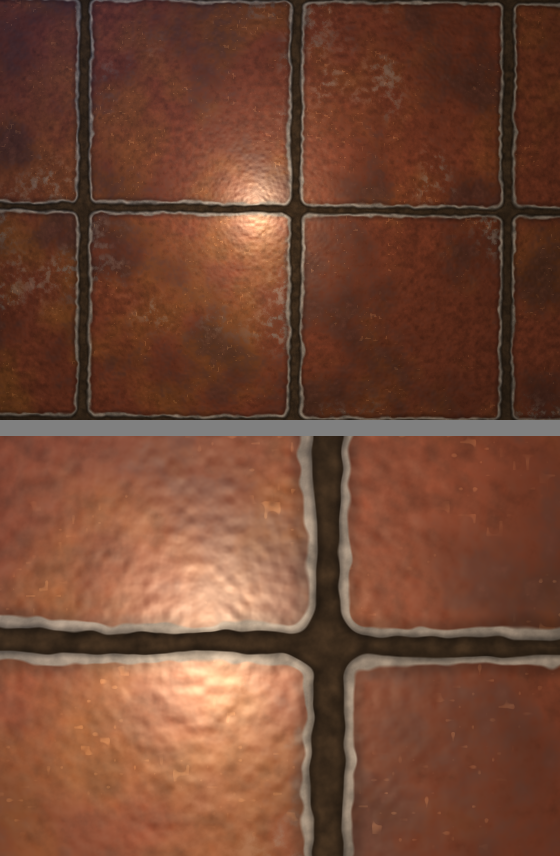
Top, the full canvas; bottom, a detail of the centre.
Write a Shadertoy shader that draws this texture.

```glsl
#define PITCH vec2(0.504, 0.507)
#define CROSSING vec2(0.704, 0.501)
#define GROUT_HALF vec2(0.0115, 0.0080)
#define RIM_WIDTH 0.0095
#define CORNER 0.020
#define TILT 0.012
#define LAMP vec2(0.612, 0.505)
#define CLAY vec3(0.435, 0.205, 0.125)
#define OCHRE vec3(0.490, 0.285, 0.120)
#define SOOT vec3(0.245, 0.150, 0.120)
#define CHALK vec3(0.560, 0.490, 0.420)
#define MORTAR vec3(0.235, 0.170, 0.110)

float hash(vec2 p) {
    return fract(sin(dot(p, vec2(127.1, 311.7))) * 43758.5453);
}

float noise(vec2 p) {
    vec2 i = floor(p), f = fract(p);
    f = f * f * (3.0 - 2.0 * f);
    return mix(mix(hash(i), hash(i + vec2(1, 0)), f.x),
               mix(hash(i + vec2(0, 1)), hash(i + vec2(1, 1)), f.x), f.y);
}

float fbm(vec2 p) {
    float sum = 0.0, amp = 0.5;
    for (int i = 0; i < 5; i++) {
        sum += amp * noise(p);
        p = mat2(1.6, 1.2, -1.2, 1.6) * p + 7.3;
        amp *= 0.5;
    }
    return sum;
}

float roundedBox(vec2 p, vec2 halfSize, float radius) {
    vec2 q = abs(p) - halfSize + radius;
    return length(max(q, 0.0)) + min(max(q.x, q.y), 0.0) - radius;
}

// Surface relief: soft undulation with small pits
float relief(vec2 p) {
    return fbm(p * 22.0) + 0.35 * noise(p * 130.0);
}

// Fired clay with ochre blooms, dark stains and pale scuffs
vec3 clayColor(vec2 p, vec2 id) {
    float tone = hash(id + 3.7);
    float broad = fbm(p * 5.0);
    float mottle = fbm(p * 17.0 + 4.0);
    float grain = fbm(p * 75.0);
    vec3 col = CLAY * mix(0.90, 1.06, tone);
    float bloom = smoothstep(0.42, 0.72, broad * 0.6 + mottle * 0.45);
    col = mix(col, OCHRE, bloom * mix(0.4, 0.85, hash(id + 9.1)));
    float stain = smoothstep(0.48, 0.70, fbm(p * 8.0 + 21.0) * 0.7 + grain * 0.35);
    col = mix(col, SOOT, 0.65 * stain);
    float scuff = smoothstep(0.52, 0.70, fbm(p * 4.0 + 37.0));
    col = mix(col, CHALK * 0.8, scuff * smoothstep(0.42, 0.70, grain) * 0.6);
    float fleck = smoothstep(0.80, 0.95, noise(p * 190.0)) * smoothstep(0.48, 0.65, mottle);
    col += 0.11 * fleck * vec3(1.0, 0.75, 0.45);
    return col * (0.74 + 0.52 * grain);
}

void mainImage(out vec4 fragColor, in vec2 fragCoord) {
    vec2 uv = fragCoord / iResolution.y;
    float aa = 1.2 / iResolution.y;

    // Slightly skewed grid
    vec2 grid = uv - CROSSING;
    grid.y += TILT * grid.x;
    grid.x -= 0.006 * grid.y;
    vec2 cell = grid / PITCH;
    vec2 id = floor(cell);
    vec2 local = (fract(cell) - 0.5) * PITCH;
    vec2 p = uv + 5.0 * vec2(hash(id), hash(id + 17.0));

    // Hand-worn outline and chipped rim
    float wobble = 0.007 * (noise(p * 20.0) - 0.5) + 0.004 * (noise(p * 75.0) - 0.5);
    float edge = roundedBox(local, 0.5 * PITCH - GROUT_HALF, CORNER) + wobble;
    float chip = 0.55 + 0.55 * noise(p * 28.0 + 5.0) + 0.35 * (noise(p * 95.0) - 0.5);
    float inner = edge + RIM_WIDTH * chip;
    float tileMask = 1.0 - smoothstep(-aa, aa, edge);
    float faceMask = 1.0 - smoothstep(-aa, aa + 0.001, inner);

    // Relief slope facing the lamp
    vec2 toLamp = LAMP - uv;
    vec2 dir = toLamp / (length(toLamp) + 0.02);
    float slope = relief(p + dir * 0.003) - relief(p);

    // Materials
    vec3 face = clayColor(p, id) * (1.0 - 0.45 * slope);
    face *= 1.0 - 0.25 * smoothstep(-0.012, 0.0, inner);
    vec3 rim = CHALK * (0.55 + 0.75 * fbm(p * 60.0));
    rim *= mix(0.65, 1.0, smoothstep(0.0, 0.005, -edge));
    vec3 grout = MORTAR * (0.60 + 0.70 * fbm(uv * 90.0));
    grout *= mix(0.70, 1.0, smoothstep(0.0, 0.007, edge));
    vec3 col = mix(grout, mix(rim, face, faceMask), tileMask);

    // Lamp falloff and cool light from the upper left
    float reach = dot(toLamp, toLamp);
    col *= 0.60 + 0.46 * exp(-2.6 * reach);
    float cool = exp(-3.5 * dot(uv - vec2(0.15, 1.05), uv - vec2(0.15, 1.05)));
    col += cool * vec3(0.0, 0.015, 0.055) * (0.4 + tileMask);

    // Glossy reflection broken up by the relief
    vec2 g = toLamp * vec2(1.15, 0.95);
    float haze = exp(-20.0 * dot(g, g));
    float hot = exp(-190.0 * dot(g, g));
    float sparkle = clamp(1.0 + 3.2 * slope, 0.3, 1.9);
    vec3 gloss = (0.22 * haze + 0.48 * hot) * sparkle * vec3(1.0, 0.88, 0.72);
    col += gloss * tileMask * mix(0.45, 1.0, faceMask);

    fragColor = vec4(clamp(col, 0.0, 1.0), 1.0);
}
```
